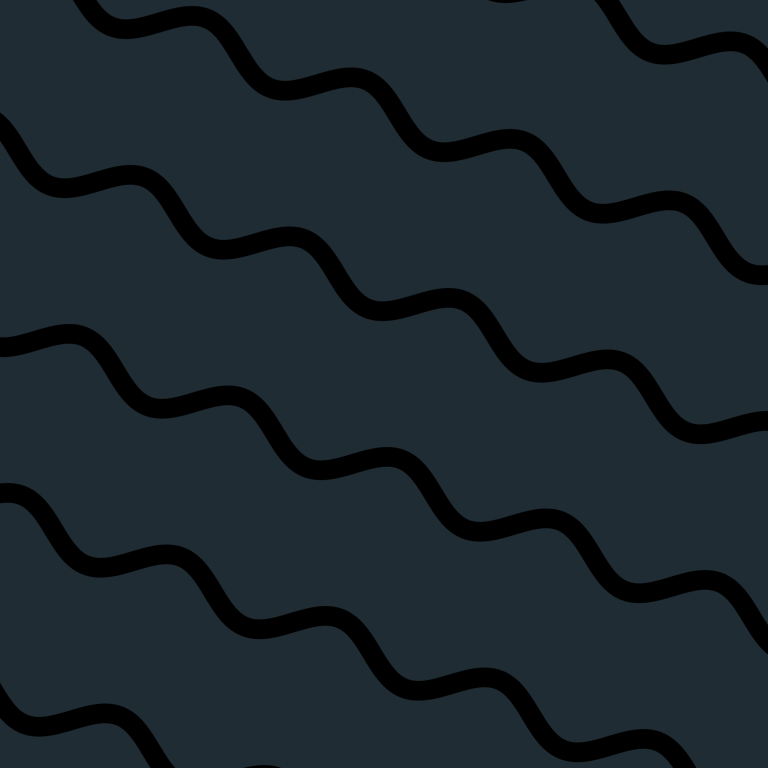
This pattern is drawn by a WebGL 1 fragment shader. Its source:

```glsl
precision highp float;
// Parallel wavy black lines running down to the right over dark slate.
// The canvas is rotated into a square lattice; each row holds one sine
// curve, stroked evenly using the distance to its nearest point.

uniform vec2 u_resolution;

#define TILE 0.222                  // wavelength and row spacing, in canvas units
#define TILT 0.3691                 // downward slope of the rows, in radians
#define OFFSET vec2(0.2925, 0.4145) // lattice origin, in tiles
#define AMPLITUDE 0.123             // wave height, in tiles
#define STROKE 0.1155               // line width, in tiles
#define GROUND vec3(0.125, 0.173, 0.200)
#define INK vec3(0.0)
#define TAU 6.2831853

float wave(float x) {
  return AMPLITUDE * sin(TAU * x);
}

float waveSlope(float x) {
  return AMPLITUDE * TAU * cos(TAU * x);
}

// Distance to the sine curve, refined by Gauss-Newton steps
float waveDistance(vec2 p) {
  float t = p.x;
  for (int i = 0; i < 6; i++) {
    float slope = waveSlope(t);
    t -= (t - p.x + (wave(t) - p.y) * slope) / (1.0 + slope * slope);
  }
  return length(vec2(t, wave(t)) - p);
}

void main() {
  vec2 canvas = gl_FragCoord.xy / u_resolution.y;
  float pixel = 1.0 / (u_resolution.y * TILE);

  // Axes along and across the rows
  vec2 along = vec2(cos(TILT), -sin(TILT));
  vec2 across = vec2(sin(TILT), cos(TILT));
  vec2 cell = vec2(dot(canvas, along), dot(canvas, across)) / TILE - OFFSET;

  // Fold every row onto the one centred at zero
  cell.y = fract(cell.y + 0.5) - 0.5;

  float edge = waveDistance(cell) - 0.5 * STROKE;
  float ink = 1.0 - smoothstep(-0.75 * pixel, 0.75 * pixel, edge);
  gl_FragColor = vec4(mix(GROUND, INK, ink), 1.0);
}
```
